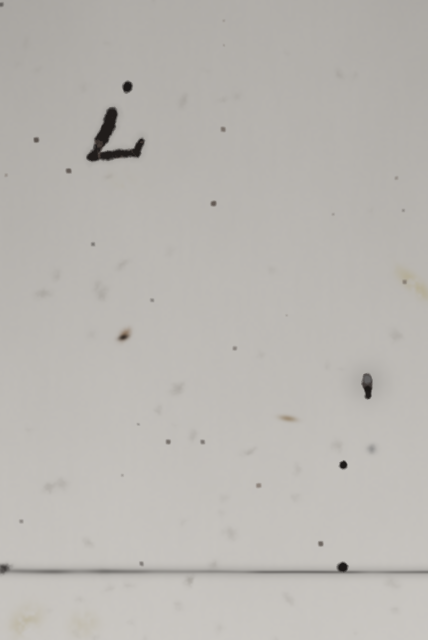
Write a WebGL 2 fragment shader that draws this texture.

```glsl
#version 300 es
precision highp float;
// Pale worn panel with a soft vertical gradient, a thin seam, dark flecks and faint stains.
uniform vec2 u_resolution;
out vec4 fragColor;

vec2 hash2(vec2 p) {
  vec3 q = fract(p.xyx * vec3(0.1031, 0.1030, 0.0973));
  q += dot(q, q.yzx + 33.33);
  return fract((q.xx + q.yz) * q.zy);
}

float noise(vec2 p) {
  vec2 i = floor(p), f = fract(p);
  f = f * f * (3.0 - 2.0 * f);
  float low = mix(hash2(i).x, hash2(i + vec2(1, 0)).x, f.x);
  float high = mix(hash2(i + vec2(0, 1)).x, hash2(i + vec2(1, 1)).x, f.x);
  return mix(low, high, f.y);
}

float fbm(vec2 p) {
  return 0.55 * noise(p) + 0.3 * noise(p * 2.1 + 7.0) + 0.15 * noise(p * 4.3 + 19.0);
}

float segment(vec2 p, vec2 a, vec2 b) {
  vec2 d = b - a;
  return length(p - a - d * clamp(dot(p - a, d) / dot(d, d), 0.0, 1.0));
}

// Coverage of a shape from its signed distance, with a soft rim
float cover(float d, float soft) {
  return 1.0 - smoothstep(-soft, soft, d);
}

// Gaussian falloff inside a rotated ellipse
float smudge(vec2 p, vec2 radius, float angle) {
  float c = cos(angle), s = sin(angle);
  vec2 q = vec2(c * p.x + s * p.y, c * p.y - s * p.x) / radius;
  return exp(-dot(q, q));
}

void main() {
  vec2 p = gl_FragCoord.xy / u_resolution.y;
  float width = u_resolution.x / u_resolution.y;
  vec3 ink = vec3(0.10, 0.085, 0.08);

  // Lit surface: brighter toward the bottom, dimmer at the upper corners
  float light = mix(0.778, 0.677, p.y);
  light += 0.014 * (fbm(p * 5.0) - 0.5) + 0.004 * (noise(p * 170.0) - 0.5);
  light += 0.004 * (noise(p * vec2(110.0, 25.0)) - 0.5);
  light -= 0.022 * smoothstep(0.22, 0.0, p.x) * p.y;
  light -= 0.012 * smoothstep(0.5, 0.668, p.x) * p.y;
  vec3 color = light + vec3(0.010, -0.002, -0.020);

  // Yellow stains
  float grain = fbm(p * 45.0);
  float stain = smudge(p - vec2(0.648, 0.555), vec2(0.034, 0.011), -0.75);
  stain += 0.75 * smudge(p - vec2(0.04, 0.028), vec2(0.026, 0.018), 0.8);
  stain += 0.45 * smudge(p - vec2(0.13, 0.025), vec2(0.022, 0.018), 0.4);
  stain += 0.35 * smudge(p - vec2(0.195, 0.715), vec2(0.025, 0.014), -0.6);
  color = mix(color, vec3(0.69, 0.65, 0.52), 0.75 * stain * smoothstep(0.2, 0.7, grain));

  // Faint grey smudges with crumbling outlines, denser in the lower half
  vec2 warp = 0.012 * (vec2(fbm(p * 70.0), fbm(p * 70.0 + 31.0)) - 0.5);
  for (int i = 0; i < 64; i++) {
    vec2 h = hash2(vec2(i, 3.7)), k = hash2(vec2(i, 41.3));
    vec2 center = vec2(h.x * width, pow(h.y, 1.5));
    float mark = smudge(p + warp - center, vec2(0.004 + 0.007 * k.x, 0.004 + 0.004 * k.y), 6.3 * k.y);
    color = mix(color, vec3(0.53, 0.51, 0.48), (0.08 + 0.25 * k.x * k.x) * mark * (0.4 + grain));
  }

  // Seam: worn soft line under a wider shadow, blurrier toward the left
  float seam = p.y - 0.1075 + 0.002 * p.x / width + 0.0012 * (noise(p.xx * 12.0) - 0.5);
  float wear = noise(vec2(p.x * 24.0, 5.0));
  float blur = mix(0.0036, 0.0025, smoothstep(0.1, 0.45, p.x));
  color *= 1.0 - 0.11 * exp(-pow(seam / 0.009, 2.0));
  color = mix(color, vec3(0.34, 0.33, 0.32), (0.3 + 0.4 * wear) * exp(-pow(seam / blur, 2.0)));

  // Small squarish specks, mostly faint
  for (int i = 0; i < 24; i++) {
    vec2 h = hash2(vec2(i, 87.1)), k = hash2(vec2(i, 129.9));
    vec2 q = abs(p + 0.2 * warp - vec2(h.x * width, h.y));
    float d = mix(length(q), max(q.x, q.y), 0.4) - 0.0012 - 0.003 * k.x;
    vec3 tint = mix(ink, vec3(0.40, 0.34, 0.30), k.y);
    color = mix(color, tint, (0.25 + 0.55 * k.x * k.x) * cover(d, 0.0024));
  }

  // Round black blots
  float ragged = 0.004 * (fbm(p * 130.0) - 0.5);
  float blot = length((p - vec2(0.199, 0.864)) * vec2(1.0, 0.85)) - 0.0072;
  blot = min(blot, length(p - vec2(0.536, 0.273)) - 0.0062);
  blot = min(blot, length((p - vec2(0.535, 0.114)) * vec2(0.9, 1.0)) - 0.0072);

  // Bent smear with blunt ends
  vec2 corner = vec2(0.148, 0.757), bend = vec2(0.212, 0.761);
  float smear = segment(p, vec2(0.177, 0.820), corner) - 0.0085;
  smear = min(smear, segment(p, corner, bend) - 0.0072);
  smear = min(smear, segment(p, bend, vec2(0.221, 0.781)) - 0.0052);
  smear = min(smear, length(p - corner) - 0.0105);
  smear += 1.2 * ragged + 0.006 * (noise(p * 60.0) - 0.5);
  color *= 1.0 - 0.07 * cover(smear - 0.004, 0.007);
  vec3 smearTint = mix(ink, vec3(0.26, 0.22, 0.20), smoothstep(0.6, 0.85, fbm(p * 90.0)));
  color = mix(color, smearTint, 0.95 * cover(smear, 0.0028));
  color = mix(color, ink * 0.8, 0.95 * cover(blot + ragged, 0.0025));
  color = mix(color, ink, 0.75 * smudge(p + warp - vec2(0.004, 0.112), vec2(0.009, 0.005), 0.3));

  // Oval fleck: grey core, dark rim and tail
  vec2 q = p - vec2(0.574, 0.402);
  color *= 1.0 - 0.09 * smudge(q, vec2(0.03, 0.03), 0.0);
  float oval = length(q * vec2(1.3, 0.75)) - 0.0105 + 1.5 * ragged;
  color = mix(color, ink * 1.8, 0.85 * cover(oval, 0.0028));
  color = mix(color, vec3(0.42), 0.8 * cover(length(q - vec2(0.0, 0.005)) - 0.0065 + ragged, 0.003));
  color = mix(color, ink, 0.95 * cover(segment(q, vec2(0.0, -0.010), vec2(0.001, -0.020)) - 0.005 + ragged, 0.0025));

  // Brown crumb, tan sliver and grey fleck
  vec2 crumb = p - vec2(0.194, 0.476);
  color = mix(color, vec3(0.50, 0.39, 0.29), 0.8 * smudge(crumb + 0.5 * warp, vec2(0.010, 0.007), 0.8));
  color = mix(color, ink, 0.75 * smudge(crumb + vec2(0.001, 0.003), vec2(0.007, 0.004), 0.3));
  color = mix(color, vec3(0.55, 0.47, 0.36), 0.7 * smudge(p - vec2(0.450, 0.346), vec2(0.013, 0.0045), -0.15));
  color = mix(color, vec3(0.44), 0.55 * smudge(p + 0.5 * warp - vec2(0.581, 0.298), vec2(0.008, 0.007), 0.0));

  fragColor = vec4(color, 1.0);
}
```
